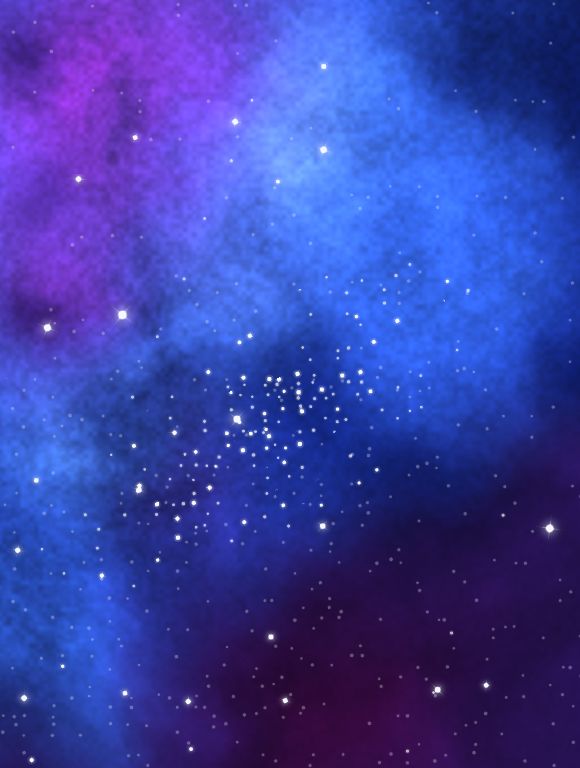
Reproduce this texture procedurally as a Shadertoy shader.

```glsl
#define WARP 0.22
#define CLOUD_SCALE 4.0
#define CLOUD_CONTRAST 0.95
#define GRAIN 0.16
#define BIG_RADIUS 0.0085
#define MID_RADIUS 0.0048
#define CLUSTER_RADIUS 0.0034
#define DUST_RADIUS 0.0022

const vec3 DUSK   = vec3(0.14, 0.07, 0.32);
const vec3 MAROON = vec3(0.24, 0.03, 0.24);
const vec3 NAVY   = vec3(0.04, 0.09, 0.36);
const vec3 ROYAL  = vec3(0.11, 0.21, 0.62);
const vec3 AZURE  = vec3(0.20, 0.39, 0.90);
const vec3 SKY    = vec3(0.35, 0.58, 0.94);
const vec3 VIOLET = vec3(0.43, 0.28, 0.87);
const vec3 ORCHID = vec3(0.65, 0.20, 0.88);
const vec3 STAR   = vec3(0.96, 0.97, 1.00);

float hash(vec2 p) {
    return fract(sin(dot(p, vec2(127.1, 311.7))) * 43758.5);
}

float noise(vec2 p) {
    vec2 i = floor(p), f = fract(p);
    f = f * f * (3.0 - 2.0 * f);
    return mix(mix(hash(i), hash(i + vec2(1, 0)), f.x),
               mix(hash(i + vec2(0, 1)), hash(i + vec2(1, 1)), f.x), f.y);
}

float fbm(vec2 p) {
    float sum = 0.0, amp = 0.5;
    for (int i = 0; i < 6; i++) {
        sum += amp * noise(p);
        p = mat2(1.6, 1.2, -1.2, 1.6) * p + 7.3;
        amp *= 0.52;
    }
    return sum;
}

// Soft round patch
float glow(vec2 p, float x, float y, float radius) {
    vec2 d = (p - vec2(x, y)) / radius;
    return exp(-dot(d, d));
}

vec3 nebula(vec2 p) {
    vec2 w = p + WARP * (vec2(fbm(p * CLOUD_SCALE), fbm(p * CLOUD_SCALE + 19.0)) - 0.5);
    float cloud = fbm(w * 6.0 + 3.0) - 0.5;

    // Dark lower right against the blue diagonal
    float blue = smoothstep(-0.13, 0.13, w.y - 0.08 - 0.6 * w.x);
    vec3 col = mix(DUSK, MAROON, 0.8 * glow(w, 0.42, 0.06, 0.18));
    col = mix(col, ROYAL, blue);

    // Bright blue clouds
    float azure = glow(w, 0.42, 0.84, 0.20) + glow(w, 0.56, 0.69, 0.17)
                + glow(w, 0.08, 0.46, 0.16) + glow(w, 0.01, 0.14, 0.12)
                + 0.8 * glow(w, 0.25, 0.66, 0.18);
    col = mix(col, AZURE, clamp(azure * (1.0 + cloud), 0.0, 1.0));
    float sky = glow(w, 0.42, 0.84, 0.12) + 0.7 * glow(w, 0.10, 0.44, 0.13)
              + 0.6 * glow(w, 0.28, 0.66, 0.12);
    col = mix(col, SKY, clamp(sky * (0.7 + 2.0 * cloud), 0.0, 1.0));

    // Violet upper left
    float violet = glow(w, 0.08, 0.88, 0.24) + 0.7 * glow(w, 0.29, 0.95, 0.13)
                 + 0.7 * glow(w, 0.04, 0.66, 0.11);
    col = mix(col, VIOLET, clamp(violet * 1.1, 0.0, 1.0));
    float orchid = glow(w, 0.14, 0.89, 0.12) + 0.6 * glow(w, 0.04, 0.66, 0.06);
    col = mix(col, ORCHID, clamp(orchid * (0.75 + 2.0 * cloud), 0.0, 1.0));

    // Deep shadows
    float shade = glow(w, 0.78, 0.92, 0.16) + glow(w, 0.80, 0.62, 0.11)
                + 0.75 * glow(w, 0.42, 0.50, 0.11) + 0.6 * glow(w, 0.57, 0.43, 0.10);
    col = mix(col, NAVY, clamp(shade, 0.0, 0.95));
    float plum = glow(w, 0.04, 0.96, 0.06) + glow(w, 0.02, 0.61, 0.05)
               + 0.7 * glow(w, 0.03, 0.78, 0.06) + 0.8 * glow(w, 0.24, 0.37, 0.11);
    col = mix(col, DUSK * 1.3, clamp(plum * 0.75, 0.0, 1.0));

    // Mottling and fine paper grain
    float grain = noise(p * 170.0) + noise(p * 95.0 + 5.0) - 1.0;
    return col * (1.0 + CLOUD_CONTRAST * cloud + GRAIN * grain * (0.4 + 0.6 * blue));
}

// Round core with a halo and four thin rays
float sparkle(vec2 d, float r) {
    float len = length(d), px = 1.0 / iResolution.y;
    float core = 1.0 - smoothstep(0.35 * r, 0.8 * r + px, len);
    float rays = exp(-9.0 * abs(d.x * d.y) / (r * r) - 1.1 * len / r);
    float halo = 0.35 * exp(-len * len / (2.5 * r * r));
    return min(core + rays + halo, 1.0);
}

// One jittered star per cell, kept with the given chance
float starLayer(vec2 p, float cells, float radius, float chance) {
    vec2 id = floor(p * cells), seed = id + cells;
    vec2 jitter = 0.25 + 0.5 * vec2(hash(seed + 1.7), hash(seed + 8.3));
    vec2 d = (p * cells - id - jitter) / cells;
    float a = 0.9 * hash(seed + 4.1);
    d = mat2(cos(a), sin(a), -sin(a), cos(a)) * d;
    float size = radius * mix(0.5, 1.0, hash(seed + 6.9));
    float edge = 1.0 - smoothstep(0.2, 0.3, length(d) * cells);
    return sparkle(d, size) * edge * step(hash(seed + 2.4), chance);
}

void mainImage(out vec4 fragColor, in vec2 fragCoord) {
    vec2 p = fragCoord / iResolution.y;
    vec3 col = nebula(p);

    // Slanted star cluster
    vec2 q = mat2(0.81, -0.58, 0.58, 0.81) * (p - vec2(0.35, 0.45));
    float cluster = exp(-q.x * q.x / 0.036 - q.y * q.y / 0.006);

    float low = 1.0 - smoothstep(0.2, 0.8, p.y);
    float stars = starLayer(p, 8.0, BIG_RADIUS, 0.10 + 0.12 * low);
    stars += starLayer(p, 15.0, MID_RADIUS, 0.06 + 0.10 * low);
    stars += starLayer(p, 42.0, CLUSTER_RADIUS, 0.6 * cluster);
    stars += 0.7 * starLayer(p + 0.37, 65.0, DUST_RADIUS, 0.5 * cluster);
    stars += 0.3 * starLayer(p, 80.0, DUST_RADIUS, 0.03 + 0.10 * low);

    fragColor = vec4(mix(clamp(col, 0.0, 1.0), STAR, clamp(stars, 0.0, 1.0)), 1.0);
}
```
